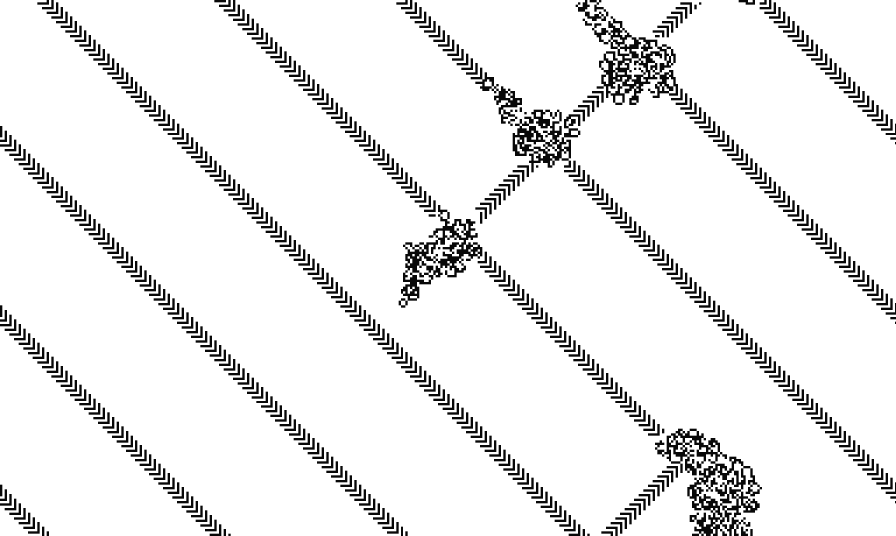
Give the GLSL for this pattern, as a WebGL 2 fragment shader.

```glsl
#version 300 es
precision highp float;
// Trails of a cellular automaton on white: parallel diagonal highways of
// chevrons, crossed by two others, with curly chaotic clumps on top.
// Ink is decided per grid cell, then averaged over samples of each pixel.

uniform vec2 u_resolution;
out vec4 fragColor;

const float ROWS = 230.0;      // grid cells over the canvas height
const float SPACING = 77.0;    // cells between parallel highways
const float FIRST_LANE = 17.0; // diagonal index of the lowest highway
const float HALF_WIDTH = 4.3;
const int SAMPLES = 3;

float hash(vec2 p) {
    vec3 q = fract(vec3(p.xyx) * vec3(0.1031, 0.1030, 0.0973));
    q += dot(q, q.yzx + 33.33);
    return fract((q.x + q.y) * q.z);
}

// Right-angled stripes along the diagonal a - b = offset
float chevrons(float a, float b, float offset) {
    float across = abs(a - b - offset);
    float stripe = mod(floor(max(a, b + offset)), 2.0);
    return step(across, HALF_WIDTH) * (1.0 - stripe);
}

// Signed distance to a capsule whose radius changes along its length
float lobe(vec2 p, vec2 a, vec2 b, float ra, float rb) {
    vec2 axis = b - a;
    float t = clamp(dot(p - a, axis) / dot(axis, axis), 0.0, 1.0);
    return length(p - a - axis * t) - mix(ra, rb, t);
}

// Signed distance to all clumps, with a wavy outline
float clumps(vec2 p) {
    // Centre clump with its tail and two horns
    float d = lobe(p, vec2(182, 117), vec2(196, 125), 10.0, 11.0);
    d = min(d, lobe(p, vec2(179, 114), vec2(173, 101), 7.0, 2.5));
    d = min(d, lobe(p, vec2(190, 128), vec2(190, 135), 6.0, 3.0));
    d = min(d, lobe(p, vec2(200, 122), vec2(201, 135), 6.0, 3.5));
    // Upper middle
    d = min(d, lobe(p, vec2(211, 193), vec2(221, 180), 4.0, 7.0));
    d = min(d, lobe(p, vec2(228, 171), vec2(235, 170), 10.0, 12.0));
    // Upper right
    d = min(d, lobe(p, vec2(252, 227), vec2(264, 214), 6.0, 5.0));
    d = min(d, lobe(p, vec2(271, 198), vec2(276, 200), 13.0, 14.0));
    // Lower right
    d = min(d, lobe(p, vec2(284, 37), vec2(299, 37), 5.0, 8.0));
    d = min(d, lobe(p, vec2(299, 34), vec2(310, 20), 7.0, 14.0));
    d = min(d, lobe(p, vec2(310, 18), vec2(309, 2), 15.0, 14.0));
    // Top edge
    d = min(d, lobe(p, vec2(315, 230), vec2(323, 230), 2.5, 2.5));
    d = min(d, lobe(p, vec2(300, 230), vec2(302, 230), 1.5, 1.5));
    return d + 0.9 * sin(p.x * 0.7 + 1.5 * sin(p.y * 0.5)) * sin(p.y * 0.6);
}

// Cellular noise: a small ring around every feature point inside a clump
float curls(vec2 p, float size) {
    vec2 home = floor(p / size);
    float ink = 0.0;
    for (int y = -1; y <= 1; y++) {
        for (int x = -1; x <= 1; x++) {
            vec2 id = home + vec2(x, y);
            vec2 jitter = vec2(hash(id), hash(id + 71.0));
            vec2 centre = (id + jitter) * size;
            float radius = mix(1.2, 2.5, hash(id + 37.0));
            float ring = step(abs(length(p - centre) - radius), 0.5);
            ink = max(ink, ring * step(clumps(centre), -0.8));
        }
    }
    return ink;
}

// Parallel falling highways plus two rising ones
float highways(vec2 cell) {
    float lane = floor((cell.x + cell.y - FIRST_LANE) / SPACING + 0.5);
    float falling = chevrons(cell.x, -cell.y, FIRST_LANE + lane * SPACING);
    if (lane == 4.0 && cell.x > 286.0) falling = 0.0;
    float rising = chevrons(cell.x, cell.y, 68.0) * step(202.0, cell.x);
    rising += chevrons(cell.x, cell.y, 261.0) * step(cell.x, 292.0);
    return max(falling, rising);
}

float inkAt(vec2 cell) {
    float edge = clumps(cell);
    if (edge > 4.0) return highways(cell);
    float curl = curls(cell, 4.2);
    if (edge > 0.0) return max(curl, highways(cell) * step(1.0, edge));
    float speckle = step(0.74, hash(cell + 13.0));
    return edge < -2.0 ? abs(curl - speckle) : curl;
}

void main() {
    float ink = 0.0;
    for (int y = 0; y < SAMPLES; y++) {
        for (int x = 0; x < SAMPLES; x++) {
            vec2 shift = (vec2(x, y) + 0.5) / float(SAMPLES) - 0.5;
            vec2 cell = floor((gl_FragCoord.xy + shift) * ROWS / u_resolution.y);
            ink += inkAt(cell);
        }
    }
    ink /= float(SAMPLES * SAMPLES);
    fragColor = vec4(vec3(mix(1.0, 0.03, ink)), 1.0);
}
```
